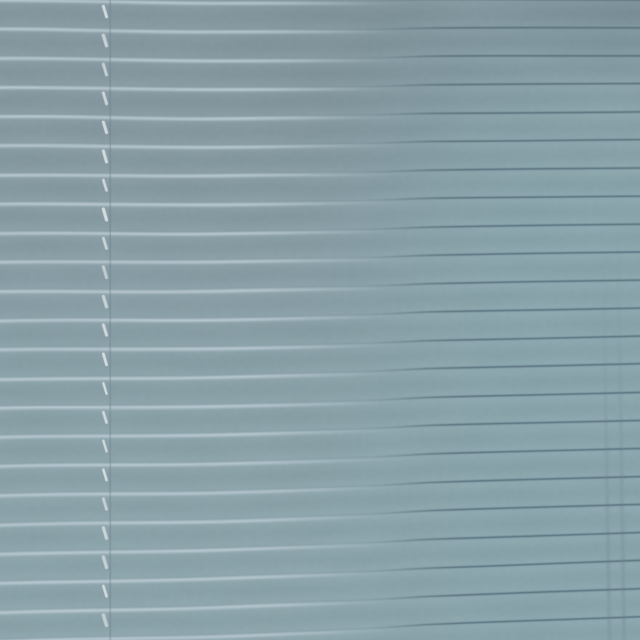
Write a Shadertoy shader that draws this texture.

```glsl
// Closed venetian blind: slats in perspective, with pale lit lips on the left
// that fade into dark gaps on the right. A slat coordinate gives the repeats;
// Gaussian bands draw the lips and gaps, and capsules draw the cord dashes.

const float PITCH_LEFT = 0.04557;     // slat spacing at the left edge
const float PITCH_RIGHT = 0.04382;    // slat spacing at the right edge
const float LIP_WIDTH = 0.0032;
const float GAP_WIDTH = 0.0019;
const float GAP_RISE = 0.0037;        // gap height above the lip
const float SLAT_WOBBLE = 0.030;      // in slat spacings
const float CORD_X = 0.1640;
const float DASH_DROP = 0.0156;       // dash centre below the lip
const float DASH_HALF = 0.0085;
const float DASH_RADIUS = 0.0026;
const float DASH_SLANT = 0.30;
const float SOFT_EDGE = 0.0014;

const vec3 SLAT_TOP = vec3(0.525, 0.598, 0.630);
const vec3 SLAT_BOTTOM = vec3(0.548, 0.640, 0.668);
const vec3 SLAT_RIGHT = vec3(0.543, 0.647, 0.677);
const vec3 LIP_COLOR = vec3(0.705, 0.770, 0.805);
const vec3 GAP_COLOR = vec3(0.345, 0.435, 0.485);
const vec3 DASH_COLOR = vec3(0.850, 0.875, 0.890);
const vec3 CORD_SHADE = vec3(0.420, 0.490, 0.530);

float hash(vec2 p) {
    vec3 q = fract(vec3(p.xyx) * 0.1031);
    q += dot(q, q.yzx + 33.33);
    return fract((q.x + q.y) * q.z);
}

float cornerSlope(vec2 cell, vec2 offset) {
    float angle = 6.2832 * hash(cell);
    return dot(vec2(cos(angle), sin(angle)), offset);
}

float gradientNoise(vec2 p) {
    vec2 i = floor(p), f = p - i;
    vec2 w = f * f * f * (f * (f * 6.0 - 15.0) + 10.0);
    vec2 e = vec2(1.0, 0.0);
    float low = mix(cornerSlope(i, f), cornerSlope(i + e.xy, f - e.xy), w.x);
    float high = mix(cornerSlope(i + e.yx, f - e.yx), cornerSlope(i + e.xx, f - e.xx), w.x);
    return mix(low, high, w.y);
}

float band(float distanceToLine, float width) {
    float r = distanceToLine / width;
    return exp(-r * r);
}

// Slanted rounded dash; drop is measured down from the lip.
float cordDash(float x, float drop, float id) {
    float thickness = DASH_RADIUS * mix(0.65, 1.1, hash(vec2(id, 7.0)));
    vec2 q = vec2(x, drop - DASH_DROP);
    vec2 axis = normalize(vec2(DASH_SLANT, 1.0));
    float along = clamp(dot(q, axis), -DASH_HALF, DASH_HALF);
    float d = length(q - axis * along) - thickness;
    return 1.0 - smoothstep(-SOFT_EDGE, SOFT_EDGE, d);
}

void mainImage(out vec4 fragColor, in vec2 fragCoord) {
    vec2 uv = fragCoord / iResolution.xy;
    float x = uv.x, down = 1.0 - uv.y;

    // Slat coordinate: bent along x, tighter towards the right
    float pitch = mix(PITCH_LEFT, PITCH_RIGHT, x);
    float bend = 0.0052 * smoothstep(0.0, 0.35, x) - 0.0022 * smoothstep(0.57, 0.68, x);
    float slat = (down - bend) / pitch;
    slat += SLAT_WOBBLE * gradientNoise(vec2(x * 3.0, slat * 0.8) + 4.3);
    float id = floor(slat);
    float drop = (slat - id) * pitch;
    float toLip = (slat - floor(slat + 0.5)) * pitch;
    float gapSlat = slat + GAP_RISE / pitch;
    float toGap = (gapSlat - floor(gapSlat + 0.5)) * pitch;

    // Slat faces: broad light, shading across each face, soft mottling
    vec3 color = mix(SLAT_TOP, SLAT_BOTTOM, smoothstep(0.0, 0.9, down));
    color = mix(color, SLAT_RIGHT, smoothstep(0.45, 0.85, x) * smoothstep(-0.2, 0.4, down));
    color -= 0.022 * band(x - 0.62, 0.22) * (1.0 - smoothstep(0.0, 0.4, down));
    color -= 0.045 * smoothstep(0.7, 1.0, x) * (1.0 - smoothstep(0.0, 0.16, down));
    color += 0.012 * cos(6.2832 * (drop / pitch - 0.95));
    color += 0.010 * gradientNoise(vec2(x * 9.0, slat * 1.3));
    color += 0.008 * gradientNoise(uv * 110.0);

    // Lit lips on the left, gaps on the right
    float lipFade = 1.0 - smoothstep(0.36, 0.66, x);
    float lipLight = 0.92 + 0.20 * gradientNoise(vec2(x * 5.0, id * 1.7 + 0.4));
    float gapFade = mix(0.13, 0.78, smoothstep(0.56, 0.73, x));
    color = mix(color, GAP_COLOR, gapFade * band(toGap, GAP_WIDTH));
    color = mix(color, LIP_COLOR, lipFade * lipLight * band(toLip, LIP_WIDTH));

    // Left cord: thin shadow and bright dashes
    color = mix(color, CORD_SHADE, 0.42 * band(x - CORD_X - 0.0082, 0.0014));
    float dashLight = mix(0.70, 1.0, hash(vec2(id, 3.0)));
    color = mix(color, DASH_COLOR, dashLight * cordDash(x - CORD_X, drop, id));

    // Right cords: two faint, slightly leaning shadows
    for (int i = 0; i < 2; i++) {
        float cordX = 0.942 + 0.023 * float(i) + 0.016 * (down - 0.35);
        float strength = 0.30 * smoothstep(0.25, 1.0, down) * (0.55 + 0.45 * band(toGap, 0.011));
        color = mix(color, CORD_SHADE, strength * band(x - cordX, 0.0035));
    }

    fragColor = vec4(color, 1.0);
}
```
